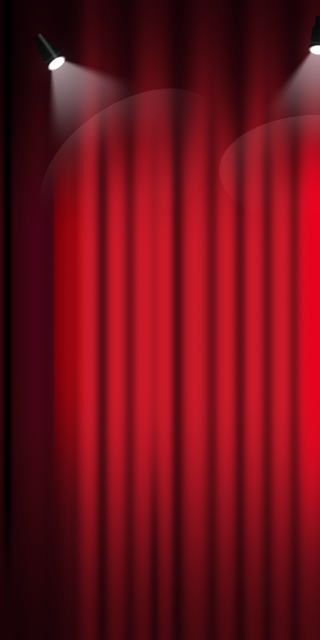
A Shadertoy shader for this background:

```glsl
#define CLOTH vec3(0.80, 0.10, 0.16)
#define SHADOW vec3(0.04, 0.0, 0.015)
#define HOT_RED vec3(0.90, 0.01, 0.12)
#define BEAM_COLOR vec3(0.80, 0.73, 0.75)
#define FOLD_START 0.320
#define FOLD_WIDTH 0.086
#define BEAM_SPREAD 0.80
#define BEAM_REACH 0.30
#define POOL_GAIN 0.085
#define GRAIN 0.012

// Depth of each narrow fold, left to right
const float foldDepth[9] = float[9](0.30, 0.58, 0.42, 0.12, 0.60, 0.45, 0.52, 0.45, 0.42);

float hash(vec2 p) {
    return fract(sin(dot(p, vec2(12.9898, 78.233))) * 43758.5453);
}

float bell(float x, float center, float width) {
    float d = (x - center) / width;
    return exp(-d * d);
}

// Smooth fade from 1 below lo to 0 above hi
float fall(float lo, float hi, float x) {
    return 1.0 - smoothstep(lo, hi, x);
}

float foldShade(vec2 p) {
    float s = (p.x - FOLD_START) / FOLD_WIDTH + 0.27 * bell(p.x, 0.55, 0.07);
    float id = floor(s + 0.5);
    float valley = bell(s, id, 0.24);
    float depth = id < -1.0 || id > 7.0 ? 0.12 : foldDepth[int(clamp(id, -1.0, 7.0)) + 1];
    depth += id == 2.0 ? 0.40 * fall(0.2, 0.75, p.y) : 0.0;
    float narrow = 1.0 - depth * valley * mix(1.0, 0.35, smoothstep(1.4, 1.85, p.y));

    // Wide folds near the rail
    float wide = 0.5 + 0.5 * cos(6.2832 * (p.x - 0.474) / 0.175);
    return narrow * mix(1.0, 0.45 + 0.6 * wide, smoothstep(1.35, 1.8, p.y));
}

vec3 curtain(vec2 p) {
    float light = mix(0.17, 1.0, fall(1.2, 2.08, p.y));
    light *= mix(0.33, 1.0, smoothstep(-0.05, 0.8, p.y));
    light *= mix(0.32, 1.0, smoothstep(0.17, 0.285, p.x));
    light *= mix(0.75, 1.0, smoothstep(0.03, 0.14, p.x));
    vec3 col = mix(SHADOW, CLOTH, light * foldShade(p));

    // Violet wing, red panel and hot right border
    float band = smoothstep(0.35, 0.9, p.y) * fall(1.25, 1.6, p.y);
    col += vec3(0.0, -0.02, 0.03) * band * bell(p.x, 0.12, 0.05);
    float panel = smoothstep(0.163, 0.176, p.x) * fall(0.23, 0.28, p.x);
    col += vec3(0.20, -0.03, -0.03) * band * panel;
    float border = smoothstep(0.91, 0.98, p.x) * smoothstep(0.2, 0.85, p.y) * fall(1.35, 1.65, p.y);
    col = mix(col, HOT_RED, border);

    // Black gap on the left
    return col * (1.0 - 0.95 * bell(p.x, 0.024, 0.015) * smoothstep(0.0, 0.5, p.y));
}

// Faint rim of an elliptical pool of light
float lightPool(vec2 p, vec2 center, vec2 radius, float tilt) {
    vec2 d = p - center;
    float c = cos(tilt), s = sin(tilt);
    float r = length(vec2(c * d.x + s * d.y, c * d.y - s * d.x) / radius);
    float rim = fall(0.98, 1.0, r) * smoothstep(0.2, 1.0, r);
    return POOL_GAIN * rim * smoothstep(-0.17, 0.1, d.y) * fall(0.04, 0.28, d.x);
}

float boxMask(vec2 q, vec2 halfSize, float corner, float aa) {
    vec2 d = abs(q) - halfSize + corner;
    float dist = length(max(d, 0.0)) + min(max(d.x, d.y), 0.0) - corner;
    return fall(-aa, aa, dist);
}

// Lamp with its beam; local y points back along the body
vec3 spotlight(vec3 col, vec2 p, vec2 lens, float tilt, float aa) {
    float c = cos(tilt), s = sin(tilt);
    vec2 d = p - lens;
    vec2 q = vec2(c * d.x + s * d.y, c * d.y - s * d.x);

    float reach = max(-q.y, 0.0);
    float halfWidth = 0.024 + BEAM_SPREAD * reach;
    float beam = fall(0.60, 1.05, abs(q.x) / halfWidth) * smoothstep(-0.004, 0.008, -q.y);
    float fade = fall(0.0, BEAM_REACH, length(q));
    col = mix(col, BEAM_COLOR, 0.68 * beam * fade);

    float body = boxMask(q - vec2(0.0, 0.038), vec2(0.031 - 0.11 * max(q.y, 0.0), 0.038), 0.008, aa);
    float tail = boxMask(q - vec2(0.0, 0.084), vec2(0.015, 0.022), 0.006, aa);
    vec3 metal = vec3(0.025) + 0.20 * bell(q.x, 0.009, 0.006) + 0.06 * bell(q.y, 0.022, 0.003);
    col = mix(col, metal, max(body, tail));

    float glass = length(q / vec2(0.029, 0.014)) - 1.0;
    col = mix(col, vec3(0.98), fall(-aa, aa, glass * 0.014));
    return col + 0.15 * exp(-length(q) * 38.0);
}

void mainImage(out vec4 fragColor, in vec2 fragCoord) {
    vec2 p = fragCoord / iResolution.xy * vec2(1.0, 2.0);
    float aa = 1.0 / iResolution.x;

    vec3 col = curtain(p);
    col += lightPool(p, vec2(0.409, 1.484), vec2(0.321, 0.194), 0.60);
    col += lightPool(p, vec2(1.0, 1.466), vec2(0.318, 0.177), 0.0);
    col = spotlight(col, p, vec2(0.177, 1.802), 0.62, aa);
    col = spotlight(col, p, vec2(0.997, 1.844), -0.04, aa);

    // Woven grain
    col *= 1.0 + GRAIN * (hash(floor(p * 256.0)) - 0.5);
    fragColor = vec4(clamp(col, 0.0, 1.0), 1.0);
}
```
